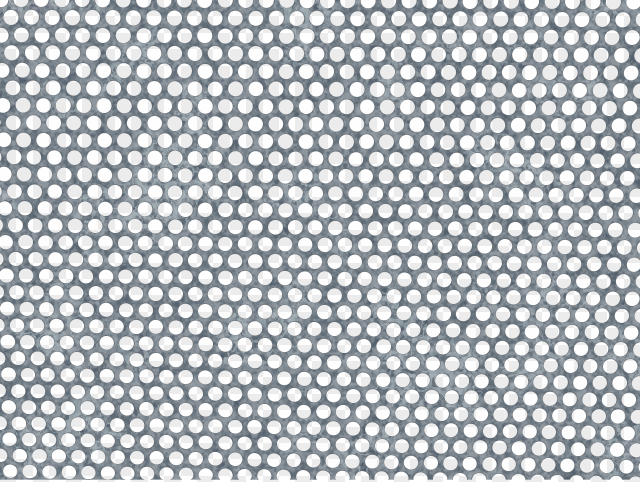
A WebGL 1 fragment shader for this texture:

```glsl
precision highp float;
// Galvanised steel sheet with staggered round holes over a pale checkerboard.
uniform vec2 u_resolution;

float hash(vec2 p) {
  vec3 q = fract(p.xyx * 0.1031);
  q += dot(q, q.yzx + 33.33);
  return fract((q.x + q.y) * q.z);
}

float noise(vec2 p) {
  vec2 i = floor(p), f = fract(p);
  f = f * f * (3.0 - 2.0 * f);
  return mix(mix(hash(i), hash(i + vec2(1.0, 0.0)), f.x),
             mix(hash(i + vec2(0.0, 1.0)), hash(i + 1.0), f.x), f.y);
}

float fbm(vec2 p) {
  float sum = 0.0, gain = 0.5;
  for (int i = 0; i < 4; i++) {
    sum += gain * noise(p);
    p = mat2(1.6, 1.2, -1.2, 1.6) * p + 17.3;
    gain *= 0.5;
  }
  return sum / 0.9375;
}

// Lattice coordinates (column, row), with the slight tilt and taper of the sheet.
vec2 lattice(vec2 p) {
  float t = p.y - 0.0547 - 0.004 * p.x;
  float row = t * (36.15 - 0.25 * p.x + (2.95 - 0.9 * p.x) * t);
  float column = (p.x - 0.352) * 31.9 * (1.0 + 0.06 * (p.y - 0.3));
  return vec2(column, row);
}

vec3 checkerboard(vec2 p) {
  vec2 cell = floor(p * 39.0);
  return vec3(mix(0.995, 0.925, mod(cell.x + cell.y, 2.0)));
}

vec3 metal(vec2 p) {
  float grain = 0.6 * fbm(p * 75.0) + 0.4 * noise(p * 230.0);
  vec3 color = mix(vec3(0.37, 0.42, 0.46), vec3(0.56, 0.59, 0.62),
                   smoothstep(0.2, 0.75, grain));
  // Dark stains
  float stain = smoothstep(0.58, 0.78, fbm(p * 95.0 + 40.0));
  color = mix(color, vec3(0.27, 0.32, 0.38), 0.55 * stain);
  // Pale zinc flakes and scratches, gathered in patches
  float patches = smoothstep(0.48, 0.68, fbm(p * 13.0 + 8.0));
  float vein = 1.0 - smoothstep(0.0, 0.07, abs(fbm(p * 60.0 + 5.0) - 0.5));
  float flake = smoothstep(0.55, 0.75, noise(p * 150.0 + 90.0));
  float wear = (0.15 + 0.85 * patches) * max(vein, flake);
  return mix(color, vec3(0.74, 0.79, 0.81), 0.5 * wear);
}

void main() {
  // Sheet units: width is 1, y runs downwards
  vec2 p = vec2(gl_FragCoord.x, u_resolution.y - gl_FragCoord.y) / u_resolution.x;
  float pixel = 32.0 / u_resolution.x;

  // Nearest hole, odd rows shifted by half a pitch
  vec2 q = lattice(p);
  float row = floor(q.y + 0.5);
  float shift = 0.5 * mod(row, 2.0);
  float column = floor(q.x + shift + 0.5);
  vec2 id = vec2(column, row) + 60.0;
  vec2 local = vec2(q.x + shift - column, (q.y - row) * 0.866);
  local += 0.025 * (vec2(hash(id), hash(id + 31.0)) - 0.5);
  float radius = 0.366 + 0.012 * (hash(id + 77.0) - 0.5);
  float hole = clamp((radius - length(local)) / pixel + 0.5, 0.0, 1.0);

  // Punched rim, heavier towards the upper right
  vec3 color = metal(p);
  float rim = 1.0 - smoothstep(0.0, 0.055,
      abs(length(local - vec2(0.015, -0.012)) - radius - 0.01));
  color = mix(color, vec3(0.37, 0.39, 0.41), 0.45 * rim);

  // Bare strip below the bottom edge of the sheet
  float strip = clamp((p.y - 0.7495) * u_resolution.x + 0.5, 0.0, 1.0);
  color = mix(color, checkerboard(p), max(hole, strip));
  gl_FragColor = vec4(color, 1.0);
}
```
